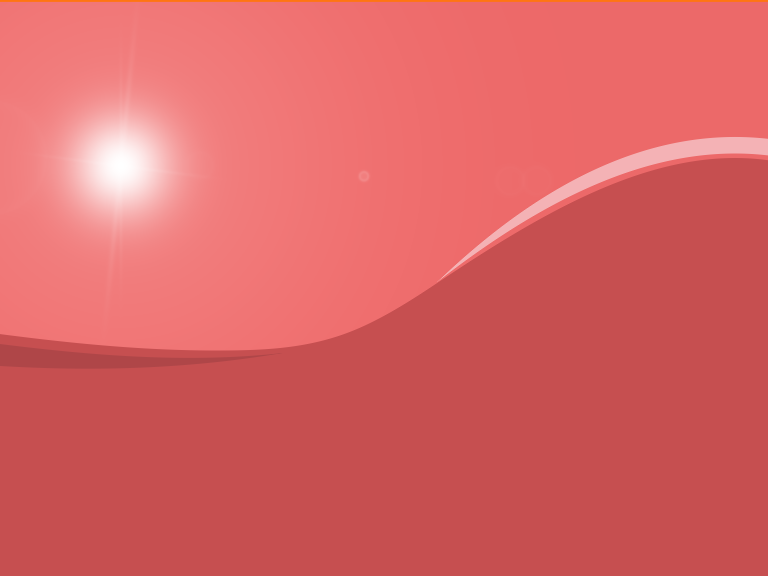
This background is drawn by a WebGL 2 fragment shader. Its source:

```glsl
#version 300 es
precision highp float;
// Draws a coral sky with a soft sun flare above a sweeping dark red wave.
uniform vec2 u_resolution;
out vec4 outColor;

const vec3 SKY = vec3(0.927, 0.410, 0.410);
const vec3 SKY_WARM = vec3(0.940, 0.430, 0.430);
const vec3 WAVE = vec3(0.776, 0.310, 0.315);
const vec3 SHADOW = vec3(0.688, 0.276, 0.284);
const vec3 RIBBON = vec3(0.957, 0.700, 0.710);
const vec3 TOP_LINE = vec3(1.0, 0.46, 0.07);
const vec2 SUN = vec2(0.210, 0.712);

// Soft coverage of the region where d is positive.
float fill(float d, float px) {
  return clamp(0.5 + d / px, 0.0, 1.0);
}

// Cubic height at x; each end holds position and slope.
float curve(float x, vec2 a, float slopeA, vec2 b, float slopeB) {
  float w = b.x - a.x;
  float t = (x - a.x) / w;
  float s = 1.0 - t;
  return mix(a.y, b.y, t * t * (3.0 - 2.0 * t))
       + w * t * s * (slopeA * s - slopeB * t);
}

// Crest of the wave, joined smoothly from four spans.
float waveHeight(float x) {
  vec2 a = vec2(0.0, 0.420);
  vec2 b = vec2(0.373, 0.3915);
  vec2 c = vec2(0.608, 0.424);
  vec2 d = vec2(0.759, 0.5087);
  vec2 e = vec2(1.276, 0.7257);
  if (x < b.x) return curve(x, a, -0.13, b, 0.0);
  if (x < c.x) return curve(x, b, 0.0, c, 0.39);
  if (x < d.x) return curve(x, c, 0.39, d, 0.67);
  return curve(x, d, 0.67, e, 0.0);
}

float band(float y, float low, float high, float px) {
  return fill(min(high - y, y - low), px);
}

// Thin streak through the sun, fading along its length.
float streak(vec2 q, vec2 dir, float len, float width) {
  vec2 n = normalize(dir);
  float along = dot(q, n);
  float across = dot(q, vec2(-n.y, n.x));
  return exp(-pow(across / width, 2.0)) * (1.0 - smoothstep(0.0, len, abs(along)));
}

// Faint lens ghost: a disc with a slightly brighter rim.
float ghost(vec2 p, vec2 center, float radius, float px) {
  float d = radius - length(p - center);
  float rim = exp(-pow(d / (0.12 * radius + px), 2.0));
  return 0.5 * fill(d, 2.0 * px) + 0.5 * rim;
}

vec3 skyColor(vec2 p, float px) {
  vec2 q = p - SUN;
  float r = length(q);
  vec3 color = mix(SKY_WARM, SKY, smoothstep(0.25, 0.85, r));
  float light = 0.13 * exp(-pow(r / 0.35, 2.0));
  light += streak(q, vec2(0.1, 1.0), 0.36, 0.005) * 0.10;
  light += streak(q, vec2(0.0, 1.0), 0.28, 0.003) * 0.08;
  light += streak(q, vec2(1.0, -0.13), 0.20, 0.003) * 0.08;
  light += ghost(p, vec2(-0.018, 0.726), 0.100, px) * 0.025;
  light += ghost(p, vec2(0.347, 0.713), 0.024, px) * 0.015;
  light += ghost(p, vec2(0.632, 0.694), 0.008, px) * 0.18;
  // Pair of overlapping ghosts
  for (int i = 0; i < 2; i++) {
    light += ghost(p, vec2(0.886 + 0.046 * float(i), 0.686), 0.025, px) * 0.02;
  }
  color = mix(color, vec3(1.0), clamp(light, 0.0, 1.0));
  return mix(color, vec3(1.0), exp(-pow(r / 0.087, 2.0)));
}

void main() {
  vec2 p = gl_FragCoord.xy / u_resolution.y;
  float px = 1.0 / u_resolution.y;
  vec3 color = skyColor(p, px);

  // Pale ribbon above the right slope
  vec2 tip = vec2(0.759, 0.5104);
  float high = curve(p.x, tip, 0.96, vec2(1.276, 0.7622), 0.0);
  float low = curve(p.x, tip, 0.78, vec2(1.276, 0.7335), 0.0);
  color = mix(color, RIBBON, band(p.y, low, high, px) * step(tip.x, p.x));

  // Wave body
  color = mix(color, WAVE, fill(waveHeight(p.x) - p.y, px));

  // Dark fold below the left crest
  tip = vec2(0.491, 0.3872);
  high = curve(p.x, vec2(0.0, 0.4028), -0.125, tip, 0.11);
  low = curve(p.x, vec2(0.0, 0.3646), -0.06, tip, 0.17);
  color = mix(color, SHADOW, band(p.y, low, high, px) * step(p.x, tip.x));

  // Bright line along the top border
  color = mix(color, TOP_LINE, fill(p.y - 0.9967, px));
  outColor = vec4(color, 1.0);
}
```
